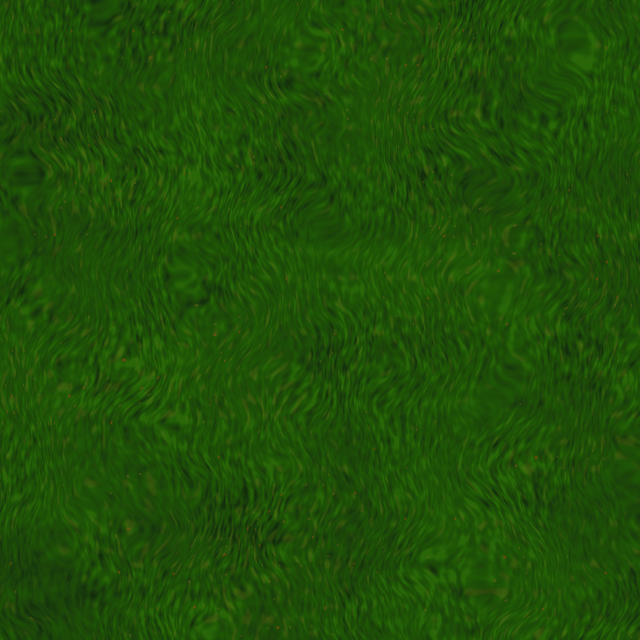
Give the GLSL for this texture, as a WebGL 1 fragment shader.

```glsl
precision highp float;
// Dense dark green turf seen from above: fine, near-vertical blades made of
// stretched gradient noise, bent by a slow warp, over broad tonal patches,
// with yellowed blades and a few straw and orange flecks in the dry areas.

uniform vec2 u_resolution;

// Colours, from the gaps between blades up to the lit tips
const vec3 GAP    = vec3(0.075, 0.180, 0.045);
const vec3 SHADE  = vec3(0.100, 0.250, 0.045);
const vec3 DEEP   = vec3(0.110, 0.280, 0.030);
const vec3 GRASS  = vec3(0.112, 0.310, 0.028);
const vec3 FRESH  = vec3(0.120, 0.340, 0.020);
const vec3 TIP    = vec3(0.155, 0.400, 0.030);
const vec3 OLIVE  = vec3(0.220, 0.345, 0.050);
const vec3 STRAW  = vec3(0.400, 0.360, 0.100);
const vec3 ORANGE = vec3(0.580, 0.280, 0.050);

// Sizes are counts per canvas height
const vec2  BLADE_COUNT    = vec2(150.0, 52.0);
const float BLADE_CONTRAST = 2.9;
const float PATCH_CONTRAST = 2.1;
const float BEND           = 0.050;
const float FLECK_COUNT    = 72.0;
const float FLECK_CHANCE   = 0.10;
const float FLECK_RADIUS   = 0.17;   // in fleck cells

vec2 hash2(vec2 p) {
  vec3 q = fract(p.xyx * vec3(0.1031, 0.1030, 0.0973));
  q += dot(q, q.yzx + 33.33);
  return fract((q.xx + q.yz) * q.zy);
}

vec2 gradient(vec2 cell) {
  float angle = 6.28319 * hash2(cell).x;
  return vec2(cos(angle), sin(angle));
}

// Gradient noise, roughly -1 to 1
float noise(vec2 p) {
  vec2 i = floor(p);
  vec2 f = p - i;
  vec2 w = f * f * f * (f * (f * 6.0 - 15.0) + 10.0);
  vec2 e = vec2(1.0, 0.0);
  float low  = mix(dot(gradient(i), f),
                   dot(gradient(i + e), f - e), w.x);
  float high = mix(dot(gradient(i + e.yx), f - e.yx),
                   dot(gradient(i + 1.0), f - 1.0), w.x);
  return 1.4 * mix(low, high, w.y);
}

// Slow sideways shift that makes the blades lean left and right
vec2 bend(vec2 p) {
  float shift = noise(p * 5.0 + 11.0) + 0.40 * noise(p * 13.0 + 47.0);
  return p + vec2(BEND * shift, 0.0);
}

// Three sizes of blade summed
float blades(vec2 p) {
  float sum = 0.0;
  float weight = 0.55;
  vec2 count = BLADE_COUNT * 0.65;
  for (int i = 0; i < 3; i++) {
    sum += weight * noise(p * count + 31.7 * float(i));
    count *= 1.5;
    weight *= 0.95;
  }
  return sum;
}

// Broad light and dark areas
float patches(vec2 p) {
  return 0.50 * noise(p * 3.2 + 5.3)
       + 0.38 * noise(p * 8.0 + 71.0)
       + 0.26 * noise(p * 21.0 + 19.0);
}

vec3 grassRamp(float tone) {
  vec3 c = mix(GAP, SHADE, clamp((tone + 2.8) / 1.4, 0.0, 1.0));
  c = mix(c, DEEP,  clamp((tone + 1.4) / 0.7, 0.0, 1.0));
  c = mix(c, GRASS, clamp((tone + 0.7) / 0.8, 0.0, 1.0));
  c = mix(c, FRESH, clamp((tone - 0.1) / 0.8, 0.0, 1.0));
  return mix(c, TIP, clamp((tone - 0.9) / 1.1, 0.0, 1.0));
}

// x: coverage of a small upright fleck, y: its random hue
vec2 fleck(vec2 p, float dryness) {
  vec2 q = p * FLECK_COUNT;
  vec2 cell = floor(q);
  vec2 pick = hash2(cell + 200.0);
  vec2 offset = q - cell - mix(vec2(0.3), vec2(0.7), hash2(cell + 400.0));
  float d = length(offset * vec2(1.3, 0.8));
  float radius = FLECK_RADIUS * (0.7 + 0.5 * pick.y);
  float present = step(pick.x, FLECK_CHANCE * (0.25 + 1.5 * dryness));
  return vec2(present * (1.0 - smoothstep(0.3 * radius, radius, d)), pick.y);
}

void main() {
  vec2 uv = gl_FragCoord.xy / u_resolution.y;
  vec2 p = bend(uv);

  // Blades are crisp in some areas and soft in others
  float crisp = mix(0.65, 1.30, smoothstep(-0.5, 0.5, noise(uv * 6.0 + 90.0)));
  float tone = BLADE_CONTRAST * crisp * blades(p) + PATCH_CONTRAST * patches(uv);
  vec3 color = grassRamp(tone);

  // Yellowed blades gather in dry areas
  float dryArea = noise(uv * 4.0 + 133.0) + 0.5 * noise(uv * 12.0 + 57.0);
  float dryness = smoothstep(-0.2, 0.6, dryArea);
  float dryBlade = noise(p * BLADE_COUNT * vec2(0.75, 0.9) + 260.0);
  float yellow = smoothstep(0.25, 0.75, dryBlade + 0.3 * dryArea);
  color = mix(color, OLIVE * (1.0 + 0.10 * clamp(tone, -2.0, 2.0)), 0.85 * yellow);

  // Dead straw and rare orange flecks
  vec2 dead = fleck(p, dryness);
  color = mix(color, mix(STRAW, ORANGE, smoothstep(0.75, 0.95, dead.y)), 0.65 * dead.x);

  gl_FragColor = vec4(color, 1.0);
}
```
